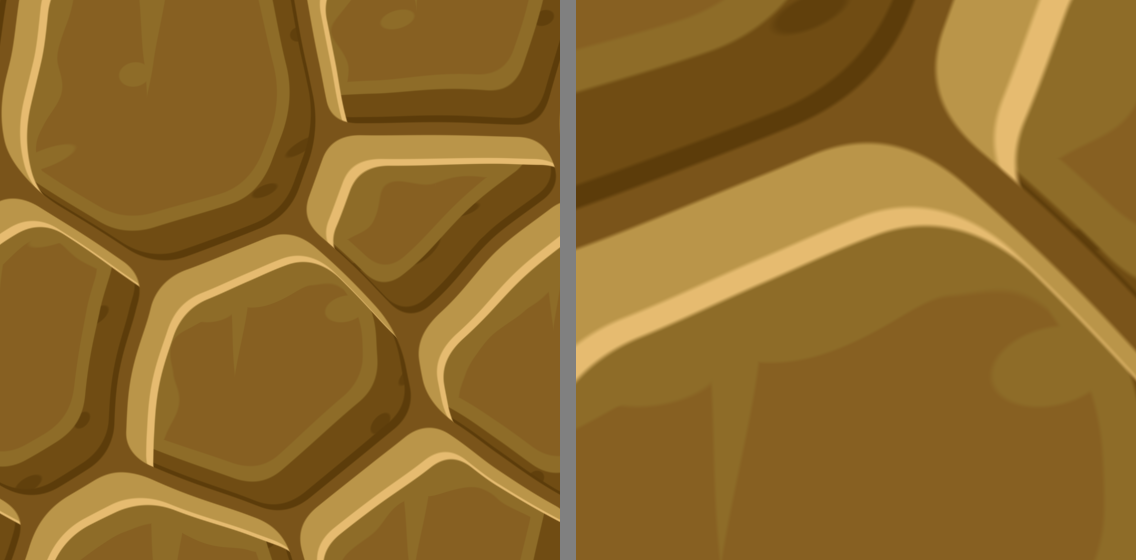
Left, the full canvas; right, a detail of the centre.
This texture is drawn by a three.js fragment shader. Its source:

```glsl
varying vec2 vUv;

vec2 hash2(vec2 p) {
  p = vec2(dot(p, vec2(127.1, 311.7)), dot(p, vec2(269.5, 183.3)));
  return fract(sin(p) * 43758.545);
}

float cornerGradient(vec2 cell, vec2 offset) {
  return dot(hash2(cell) * 2.0 - 1.0, offset);
}

float gradientNoise(vec2 p) {
  vec2 i = floor(p), f = fract(p);
  vec2 u = f * f * (3.0 - 2.0 * f), e = vec2(1.0, 0.0);
  return mix(
    mix(cornerGradient(i, f), cornerGradient(i + e.xy, f - e.xy), u.x),
    mix(cornerGradient(i + e.yx, f - e.yx), cornerGradient(i + e.xx, f - e.xx), u.x), u.y);
}

float smoothMin(float a, float b, float k) {
  float h = max(k - abs(a - b), 0.0) / k;
  return min(a, b) - h * h * k * 0.25;
}

float cover(float d) {
  return smoothstep(-0.0018, 0.0018, d);
}

// Stone layout: centre in xy, growth weight in z
vec3 stoneSeed(int i) {
  if (i == 0) return vec3(0.31, 0.85, 0.05);
  if (i == 1) return vec3(0.755, 0.97, 0.025);
  if (i == 2) return vec3(0.77, 0.65, 0.0);
  if (i == 3) return vec3(0.0, 0.39, 0.018);
  return vec3(0.475, 0.31, 0.02);
}

float power(vec2 p, vec3 seed) {
  vec2 d = p - seed.xy;
  return dot(d, d) - seed.z;
}

vec3 owningStone(vec2 p) {
  vec3 owner = vec3(0.0);
  float best = 10.0;
  for (int i = 0; i < 5; i++)
    for (int y = -1; y <= 1; y++)
      for (int x = -1; x <= 1; x++) {
        vec3 seed = stoneSeed(i) + vec3(float(x), float(y), 0.0);
        float d = power(p, seed);
        if (d < best) { best = d; owner = seed; }
      }
  return owner;
}

// Rounded distance to the border of one weighted Voronoi cell, positive inside
float stoneDistance(vec2 p, vec3 owner) {
  float own = power(p, owner), dist = 1.0;
  for (int i = 0; i < 5; i++)
    for (int y = -1; y <= 1; y++)
      for (int x = -1; x <= 1; x++) {
        vec3 seed = stoneSeed(i) + vec3(float(x), float(y), 0.0);
        float gap = distance(seed.xy, owner.xy);
        if (gap > 0.001)
          dist = smoothMin(dist, (power(p, seed) - own) / (2.0 * gap), 0.045);
      }
  return dist - 0.011;
}

// Scattered tilted ellipses, positive inside
float pits(vec2 p, float scale, float share, float tilt) {
  vec2 cell = floor(p * scale);
  float dist = -1.0;
  for (int y = -1; y <= 1; y++)
    for (int x = -1; x <= 1; x++) {
      vec2 id = cell + vec2(float(x), float(y));
      vec2 rnd = hash2(id + scale), shape = hash2(id + 41.0);
      if (rnd.x > share) continue;
      vec2 q = p * scale - id - 0.2 - 0.6 * hash2(id + 7.0);
      float a = tilt + (rnd.y - 0.5) * 0.5;
      q = vec2(cos(a) * q.x + sin(a) * q.y, cos(a) * q.y - sin(a) * q.x);
      vec2 radius = mix(vec2(0.14, 0.08), vec2(0.35, 0.14), shape);
      dist = max(dist, (1.0 - length(q / radius)) * radius.y);
    }
  return dist / scale;
}

void main() {
  vec2 p = vUv + 0.03 * vec2(gradientNoise(vUv * 4.5), gradientNoise(vUv * 4.5 + 17.0));
  vec3 stone = owningStone(p);

  vec3 mortar = vec3(0.48, 0.33, 0.10), shadow = vec3(0.36, 0.235, 0.04);
  vec3 side = vec3(0.44, 0.30, 0.075), rim = vec3(0.555, 0.425, 0.157);
  vec3 face = vec3(0.53, 0.375, 0.133);
  vec3 tan_ = vec3(0.73, 0.585, 0.285), cream = vec3(0.90, 0.735, 0.44);

  // Shifted copies of the outline leave tapered bevels on opposite sides
  float outline = stoneDistance(p, stone);
  float sideEdge = stoneDistance(p + vec2(0.009, -0.011), stone);
  float topEdge = stoneDistance(p + vec2(0.052, -0.052), stone);
  float bevelEdge = stoneDistance(p - vec2(0.03, -0.04), stone);
  float glintEdge = stoneDistance(p - vec2(0.041, -0.051), stone);
  float innerEdge = stoneDistance(p - vec2(0.062, -0.085), stone);

  // Worn face with a wedge-shaped crack running down from its top
  vec2 crack = p - stone.xy - vec2(-0.02, 0.01) - 0.06 * (hash2(stone.xy) - 0.5);
  float wedge = abs(crack.x) - 0.14 * crack.y;
  float worn = innerEdge + 0.05 * gradientNoise(vUv * 9.0);
  float inner = min(min(topEdge - 0.024, worn), wedge);

  // Dark lower side, then the flat top
  vec3 flank = mix(shadow, side, cover(sideEdge));
  flank = mix(flank, shadow, 0.75 * cover(pits(vUv, 10.0, 0.6, 0.6)));
  vec3 top = mix(rim, face, cover(inner));
  top = mix(top, rim, cover(pits(vUv, 6.0, 0.55, 0.35)));
  vec3 color = mix(flank, top, cover(topEdge));

  // Lit upper bevel with its bright inner line
  color = mix(cream, color, cover(glintEdge));
  color = mix(tan_, color, cover(bevelEdge));
  gl_FragColor = vec4(mix(mortar, color, cover(outline)), 1.0);
}
```
